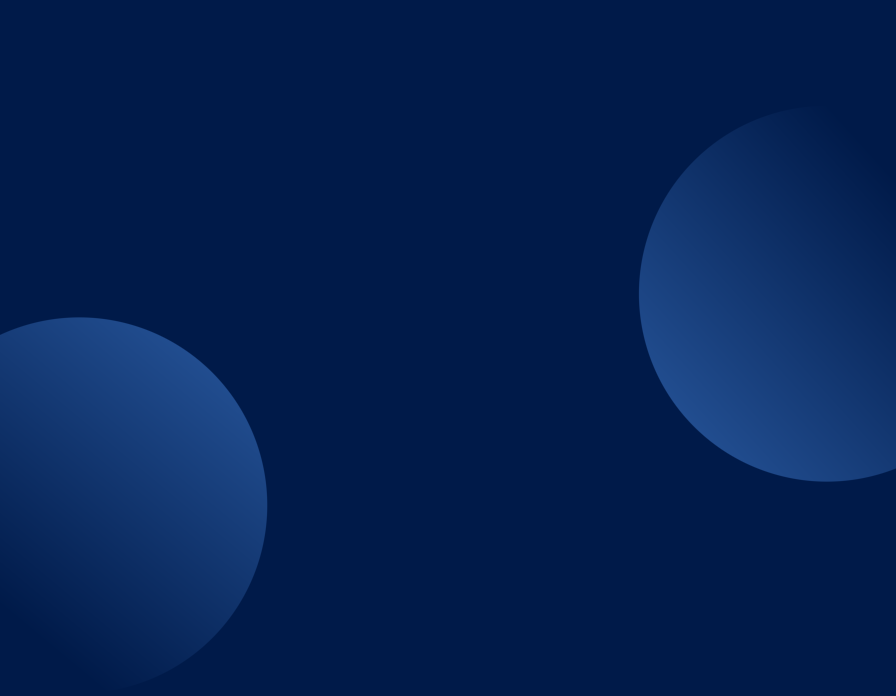
Give the GLSL for this background, as a WebGL 2 fragment shader.

```glsl
#version 300 es
precision highp float;

uniform vec2 u_resolution;
out vec4 fragColor;

// Lengths are in canvas heights, origin at the lower left
const vec3 NAVY = vec3(0.0, 0.102, 0.286);
const vec3 BLUE = vec3(0.130, 0.302, 0.562);
const float RADIUS = 0.270;
const vec2 LEFT_CENTER = vec2(0.114, 0.274);
const vec2 RIGHT_CENTER = vec2(1.188, 0.578);
const vec2 LEFT_LIGHT = vec2(0.64, 0.77);
const vec2 RIGHT_LIGHT = vec2(-0.74, -0.67);
const float FADE_START = -0.68; // in radii along the light direction
const float FADE_END = 1.0;

// Disc coverage times a linear fade towards the light
float litDisc(vec2 p, vec2 center, vec2 light, float pixel) {
    vec2 offset = p - center;
    float edge = length(offset) - RADIUS;
    float coverage = 1.0 - smoothstep(-pixel, pixel, edge);
    float along = dot(offset, normalize(light)) / RADIUS;
    float fade = clamp((along - FADE_START) / (FADE_END - FADE_START), 0.0, 1.0);
    return coverage * fade;
}

void main() {
    vec2 p = gl_FragCoord.xy / u_resolution.y;
    float pixel = 0.75 / u_resolution.y;

    // Two discs that dissolve into the flat ground
    vec3 color = NAVY;
    color = mix(color, BLUE, litDisc(p, LEFT_CENTER, LEFT_LIGHT, pixel));
    color = mix(color, BLUE, litDisc(p, RIGHT_CENTER, RIGHT_LIGHT, pixel));

    fragColor = vec4(color, 1.0);
}
```
